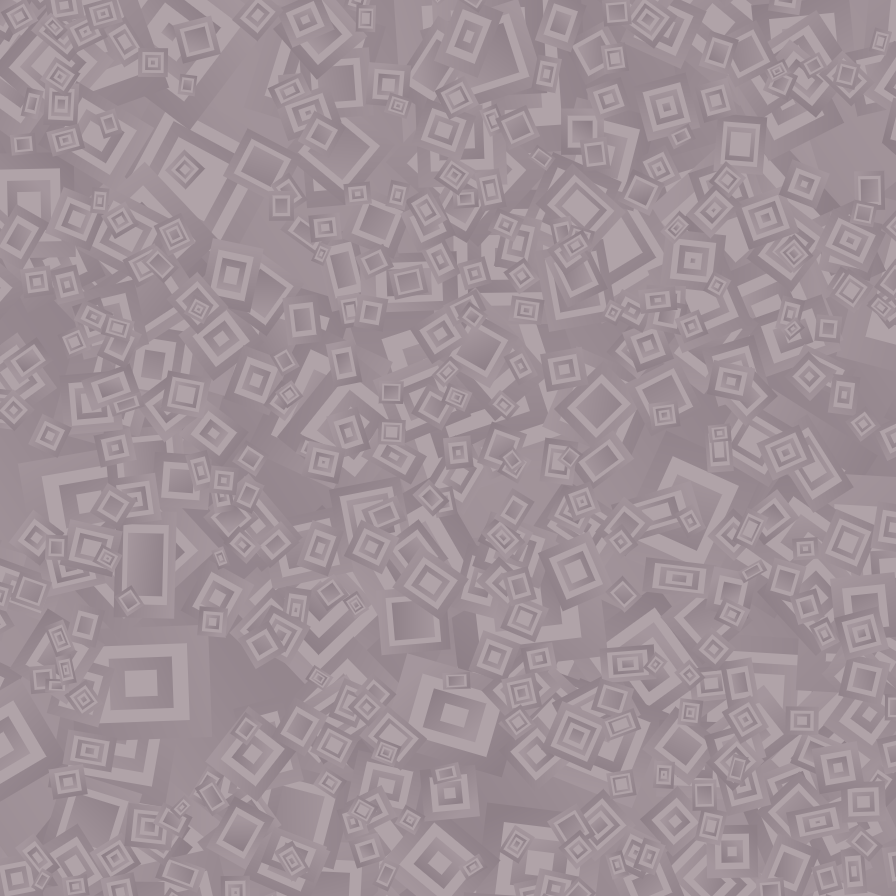
Write a WebGL 1 fragment shader that draws this pattern.

```glsl
precision highp float;
// Scattered, rotated rectangles with nested rings, small ones piled on large ones.

uniform vec2 u_resolution;

const vec3 LIGHT = vec3(0.69, 0.64, 0.66);
const vec3 SHADE_LOW = vec3(0.555, 0.50, 0.53);
const vec3 SHADE_HIGH = vec3(0.645, 0.59, 0.615);

const int LAYERS = 10;             // from largest to smallest rectangles
const int MAX_RINGS = 5;
const float FIRST_CELL = 0.30;     // grid cell of the largest layer
const float CELL_RATIO = 0.80;     // cell shrink from layer to layer
const float LAST_PRESENCE = 0.10;  // share of filled cells in the smallest layer
const float JITTER = 0.85;         // offset range of centres, in cells
const vec2 HALF_SIZE = vec2(0.27, 0.42);  // range of half lengths, in cells
const float MIN_ASPECT = 0.42;
const vec2 RING_STEP = vec2(0.16, 0.25);  // ring width relative to half size
const float EXTRA_BORDER = 0.09;   // added width of the outermost band
const float MIN_CORE = 0.07;
const float TAU = 6.2831853;

// Four random values in 0..1 for a cell and a seed
vec4 hash4(vec2 cell, float seed) {
    vec4 p = fract(vec4(cell.xyx, seed) * vec4(0.1031, 0.1030, 0.0973, 0.1099));
    p += dot(p, p.wzxy + 33.33);
    return fract((p.xxyz + p.yzzw) * p.zywx);
}

mat2 rotation(float angle) {
    float c = cos(angle);
    float s = sin(angle);
    return mat2(c, -s, s, c);
}

// Signed distance to the edges of a box
float boxDistance(vec2 p, vec2 halfSize) {
    vec2 d = abs(p) - halfSize;
    return max(d.x, d.y);
}

// Linear shading across a box, t in -1..1
vec3 shade(float t, float contrast) {
    return mix(SHADE_LOW, SHADE_HIGH, clamp(0.55 + 0.5 * t * contrast, 0.0, 1.0));
}

// Paint nested boxes, alternating shaded and light bands
vec3 paintRings(vec3 color, vec2 p, vec2 halfSize, vec4 look, float pixel) {
    float ringStep = mix(RING_STEP.x, RING_STEP.y, look.x);
    float ringCount = 3.0 + floor(look.y * 3.0);
    vec2 slope = vec2(cos(look.z * TAU), sin(look.z * TAU));
    float contrast = mix(0.45, 1.0, look.w);

    for (int i = 0; i < MAX_RINGS; i++) {
        float ring = float(i);
        float scale = 1.0 - ring * ringStep - EXTRA_BORDER * step(0.5, ring);
        if (ring >= ringCount || scale < MIN_CORE) break;

        vec2 extent = halfSize * scale;
        float cover = clamp(0.5 - boxDistance(p, extent) / pixel, 0.0, 1.0);
        float isLight = mod(ring, 2.0);
        float direction = ring < 0.5 ? 1.0 : -1.0;
        vec3 dark = shade(direction * dot(p / extent, slope), contrast);
        color = mix(color, mix(dark, LIGHT, isLight), cover);
    }
    return color;
}

// One jittered grid of rectangles over the colour below
vec3 paintLayer(vec3 color, vec2 uv, float layer, float pixel) {
    float cellSize = FIRST_CELL * pow(CELL_RATIO, layer);
    float presence = mix(1.0, LAST_PRESENCE, layer / float(LAYERS - 1));
    vec2 grid = uv / cellSize + 17.0 + layer * vec2(3.37, 5.71);
    vec2 home = floor(grid);

    for (int y = -1; y <= 1; y++) {
        for (int x = -1; x <= 1; x++) {
            vec2 cell = home + vec2(float(x), float(y));
            vec4 place = hash4(cell, layer * 7.0 + 1.3);
            if (place.w > presence) continue;

            vec4 form = hash4(cell, layer * 7.0 + 3.9);
            vec2 center = cell + 0.5 + (place.xy - 0.5) * JITTER;
            vec2 p = rotation(place.z * TAU) * (grid - center) * cellSize;
            float aspect = mix(MIN_ASPECT, 1.0, sqrt(form.y));
            vec2 halfSize = cellSize * mix(HALF_SIZE.x, HALF_SIZE.y, form.x)
                          * vec2(1.0, aspect);
            if (boxDistance(p, halfSize) > pixel) continue;

            vec4 look = hash4(cell, layer * 7.0 + 5.2);
            color = paintRings(color, p, halfSize, look, pixel);
        }
    }
    return color;
}

void main() {
    float pixel = 1.0 / min(u_resolution.x, u_resolution.y);
    vec2 uv = gl_FragCoord.xy * pixel;

    vec3 color = shade(sin(uv.x * 9.0 + uv.y * 6.0), 0.6);
    for (int i = 0; i < LAYERS; i++) {
        color = paintLayer(color, uv, float(i), pixel);
    }
    gl_FragColor = vec4(color, 1.0);
}
```
